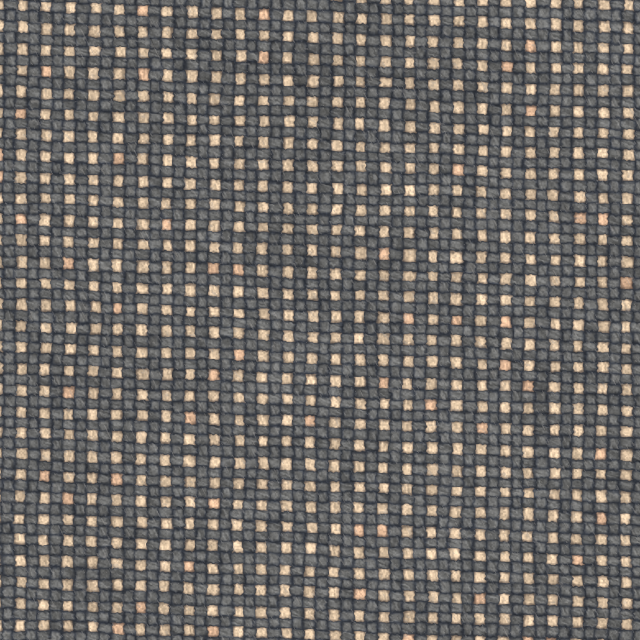
This texture is drawn by a three.js fragment shader. Its source:

```glsl
varying vec2 vUv;

// Threads per canvas: warp runs vertically, weft horizontally
const vec2 THREADS = vec2(52.86, 60.0);
const vec2 ORIGIN = vec2(0.85, 1.02);
const vec2 SKEW = vec2(-0.2, 2.1);

const vec3 GAP = vec3(0.195, 0.21, 0.24);
const vec3 GREY_YARN = vec3(0.425, 0.425, 0.42);
const vec3 TAN_SHADE = vec3(0.49, 0.43, 0.38);
const vec3 TAN_YARN = vec3(0.87, 0.77, 0.65);
const vec3 LINT = vec3(0.64, 0.62, 0.60);

float hash(vec2 p) {
  vec3 q = fract(vec3(p.xyx) * 0.1031);
  q += dot(q, q.yzx + 33.33);
  return fract((q.x + q.y) * q.z);
}

float noise(vec2 p) {
  vec2 i = floor(p);
  vec2 f = fract(p);
  f = f * f * (3.0 - 2.0 * f);
  return mix(mix(hash(i), hash(i + vec2(1.0, 0.0)), f.x),
             mix(hash(i + vec2(0.0, 1.0)), hash(i + 1.0), f.x), f.y);
}

// Bulge of one float: 1 on its crest, 0 on its rounded rectangular rim
float bulge(vec2 p, vec2 halfSize) {
  vec2 q = p / halfSize;
  q *= q;
  return 1.0 - sqrt(sqrt(dot(q, q)));
}

// Twisted strands; p.x runs across the yarn and p.y along it
float strands(vec2 p, float seed, float twist) {
  return noise(vec2(p.x * 5.5 + p.y * twist, p.y * 1.6) + seed * 71.0);
}

// Yarn colour of the float in one cell
vec3 yarnColor(vec2 p, vec2 id, float warp, float isTan, float h) {
  float seed = hash(id + 17.0);
  vec2 along = mix(p.yx, p, warp);
  float fibre = strands(along, seed, mix(2.2, 0.6, isTan)) - 0.5;
  float lit = smoothstep(-0.1, 0.58, h);
  vec3 grey = mix(GAP, GREY_YARN, lit);
  vec3 cream = mix(TAN_SHADE, TAN_YARN, smoothstep(-0.05, 0.5, h));
  cream *= mix(vec3(1.0), vec3(1.0, 0.93, 0.91), step(0.93, seed));
  float tone = 1.0 + 0.14 * (hash(id + 41.0) - 0.5);
  return mix(grey, cream, isTan) * (tone + fibre * mix(0.34, 0.24, isTan));
}

// Plain weave: overlapping floats blended by height
vec3 weave(vec2 t) {
  vec2 cell = floor(t);
  vec3 sum = vec3(0.0);
  float total = 0.0;
  for (int j = -1; j <= 1; j++) {
    for (int i = -1; i <= 1; i++) {
      vec2 id = cell + vec2(float(i), float(j));
      float warp = 1.0 - mod(id.x + id.y, 2.0);
      float isTan = warp * (1.0 - mod(id.x, 2.0));
      vec2 jitter = vec2(hash(id), hash(id + 59.0)) - 0.5;
      vec2 p = t - id - 0.5 - 0.13 * jitter;
      vec2 halfSize = mix(vec2(0.61, 0.50), vec2(0.47, 0.56), warp);
      halfSize *= 1.0 + 0.16 * (vec2(hash(id + 7.0), hash(id + 23.0)) - 0.5);
      float h = bulge(p, halfSize);
      float weight = exp(14.0 * h);
      sum += weight * yarnColor(p, id, warp, isTan, h);
      total += weight;
    }
  }
  return sum / total;
}

void main() {
  vec2 t = vUv * THREADS + ORIGIN + SKEW * vUv.yx;

  // Uneven thread tension
  vec2 drift = vec2(noise(t * vec2(0.45, 0.16)), noise(t * vec2(0.16, 0.45) + 90.0));
  t += 0.28 * (drift - 0.5);

  // Fuzzy yarn outlines
  vec2 fuzz = vec2(noise(vUv * 240.0), noise(vUv * 240.0 + 130.0));
  vec3 color = weave(t + 0.14 * (fuzz - 0.5));

  // Fine grain, broad shading and pale stray fibres
  color *= 1.0 + 0.20 * (noise(vUv * 390.0 + 11.0) - 0.5);
  color *= 1.0 + 0.08 * (noise(vUv * 7.0 + 5.0) - 0.5);
  float lint = smoothstep(0.74, 0.97, noise(vec2(vUv.x + vUv.y * 0.5, vUv.y) * vec2(260.0, 170.0)));
  color = mix(color, LINT, 0.3 * lint);

  gl_FragColor = vec4(color, 1.0);
}
```
